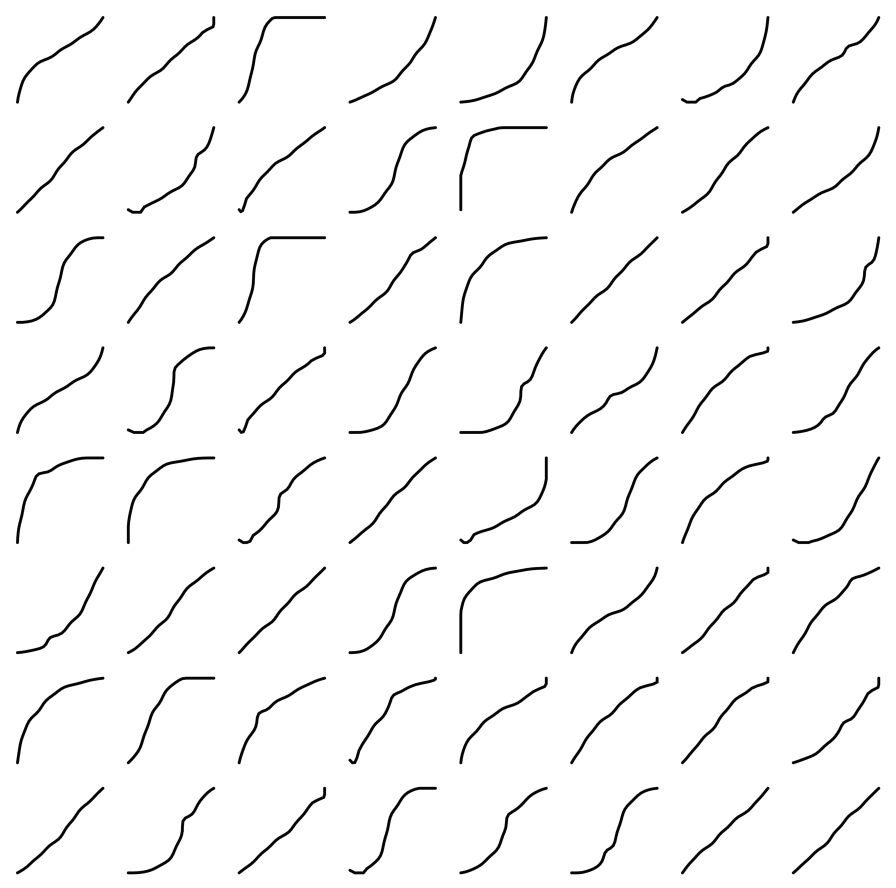
Write a WebGL 2 fragment shader that draws this pattern.

```glsl
#version 300 es
precision highp float;
// Eight by eight sheet of thin hand-drawn strokes, each rising from lower left to upper right.
uniform vec2 u_resolution;
out vec4 fragColor;

float hash(vec2 cell, float salt) {
    vec3 p = fract(vec3(cell, salt) * vec3(0.1031, 0.1130, 0.0973) + 0.37);
    p += dot(p, p.yzx + 33.33);
    return fract((p.x + p.y) * p.z * 17.3);
}

// Random value in -1..1, shifted by a bias and pulled towards zero
float lean(vec2 cell, float salt, float bias) {
    float r = 2.0 * hash(cell, salt) - 1.0 + bias;
    return r * abs(r);
}

float segmentDistance(vec2 p, vec2 a, vec2 b) {
    vec2 ab = b - a;
    float h = clamp(dot(p - a, ab) / max(dot(ab, ab), 1e-8), 0.0, 1.0);
    return length(p - a - ab * h);
}

// Point of a cell's stroke in the unit square, t from 0 to 1
vec2 strokePoint(vec2 cell, float t) {
    vec2 across = vec2(-1.0, 1.0);
    float u = 1.0 - t;

    // Bow to one side, or a double bend
    float bow = 0.38 * lean(cell, 1.0, 0.12);
    float bend = 0.30 * lean(cell, 2.0, 0.15);
    vec2 c1 = vec2(0.33) + across * (bow - bend);
    vec2 c2 = vec2(0.67) + across * (bow + bend);
    vec2 p = 3.0 * u * u * t * c1 + 3.0 * u * t * t * c2 + t * t * t;

    // Unsteady hand
    float phase = 6.283 * hash(cell, 3.0);
    float shake = 0.010 * sin(13.0 * t + phase) + 0.005 * sin(31.0 * t + 2.0 * phase);
    p += across * shake * sin(3.1416 * t);

    // Occasional kink along the way
    float kinkAt = (t - mix(0.2, 0.8, hash(cell, 4.0))) / 0.06;
    p += across * 0.035 * step(0.78, hash(cell, 5.0)) * exp(-kinkAt * kinkAt);

    // Occasional small hook at the start and upright tick at the end
    float s = max(0.0, 1.0 - t / 0.12);
    float e = max(0.0, 1.0 - u / 0.14);
    p.y += step(0.87, hash(cell, 6.0)) * (0.03 * s - 0.08 * sin(3.1416 * s));
    p.x += step(0.84, hash(cell, 7.0)) * 0.08 * sin(3.1416 * e);
    return clamp(p, 0.0, 1.0);
}

void main() {
    vec2 page = gl_FragCoord.xy / u_resolution * vec2(1.0, 0.992);
    float pixel = 1.0 / u_resolution.x;

    // Grid of cells
    vec2 margin = vec2(0.0195, 0.0169);
    vec2 pitch = vec2(0.1237, 0.1230);
    vec2 box = vec2(0.0954, 0.0945);
    vec2 cell = floor((page - margin) / pitch + 0.11);
    vec2 local = page - margin - cell * pitch;

    // Nearest part of the stroke
    const int SEGMENTS = 32;
    float d = 1.0;
    vec2 previous = strokePoint(cell, 0.0) * box;
    for (int i = 1; i <= SEGMENTS; i++) {
        vec2 next = strokePoint(cell, float(i) / float(SEGMENTS)) * box;
        d = min(d, segmentDistance(local, previous, next));
        previous = next;
    }

    // Black ink on white paper
    float ink = 1.0 - smoothstep(-0.7 * pixel, 0.7 * pixel, d - 0.0016);
    fragColor = vec4(mix(vec3(1.0), vec3(0.02), ink), 1.0);
}
```
